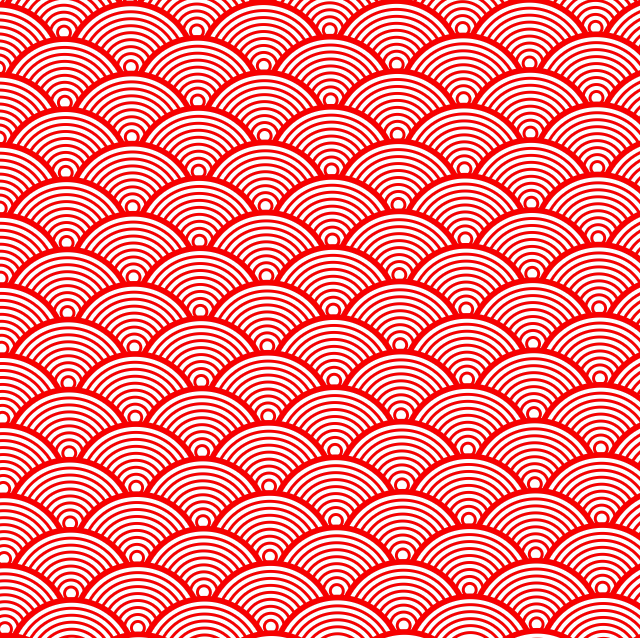
Give the GLSL for this pattern, as a WebGL 2 fragment shader.

```glsl
#version 300 es
precision highp float;
// Overlapping wave fans in red on white, laid in staggered rows.
// Rows are painted from the upper to the lower one; each fan is a disc of
// eight thin concentric rings inside a thick rim.
uniform vec2 u_resolution;
out vec4 outColor;

// Ink coverage at distance d from a fan centre (fan radius is 1).
float fanInk(float d, float pixel) {
    float ring = clamp(round((d - 0.097) / 0.105), 0.0, 7.0);
    float thinRing = abs(d - 0.097 - 0.105 * ring) - 0.022;
    float rim = 0.915 - d;
    return clamp(0.5 - min(thinRing, rim) / pixel, 0.0, 1.0);
}

void main() {
    // Unit = fan radius, origin = one fan centre
    float scale = 9.63;
    float pixel = scale / u_resolution.x;
    vec2 p = (gl_FragCoord.xy / u_resolution.x - vec2(0.5208, 0.5115)) * scale;

    // Slight tilt of the whole lattice
    p = vec2(p.x + 0.0125 * p.y, p.y - 0.009 * p.x);

    // Paint the rows that can reach this point, lower ones on top
    float rowStep = 0.5275;
    float baseRow = floor(p.y / rowStep);
    float ink = 1.0;
    for (int i = 1; i >= -2; i--) {
        float row = baseRow + float(i);
        float x = mod(p.x + row + 1.0, 2.0) - 1.0;
        float d = length(vec2(x, p.y - row * rowStep));
        float cover = clamp(0.5 + (1.0 - d) / pixel, 0.0, 1.0);
        ink = mix(ink, fanInk(d, pixel), cover);
    }

    // Red on white, with a faintly darker line edge
    vec3 paper = vec3(1.0, 0.995, 0.995);
    vec3 red = vec3(0.97, 0.0, 0.005);
    vec3 color = mix(paper, red, ink);
    color.r -= 0.28 * ink * (1.0 - ink);
    outColor = vec4(color, 1.0);
}
```
